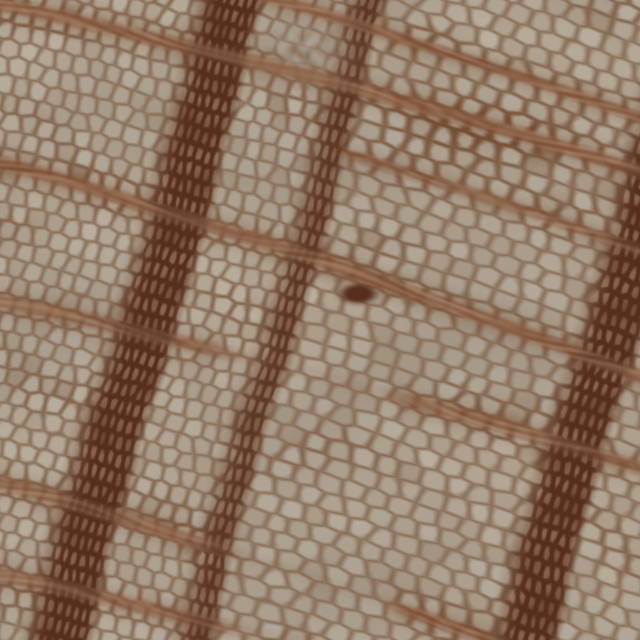
This texture is drawn by a three.js fragment shader. Its source:

```glsl
// Softwood cross-section: rows of pale cells, dark growth bands and slanting rays.
varying vec2 vUv;

const float PI = 3.14159;
const vec3 LUMEN_LIGHT = vec3(0.72, 0.68, 0.62);
const vec3 LUMEN_TAN = vec3(0.67, 0.61, 0.54);
const vec3 WALL_PALE = vec3(0.54, 0.44, 0.35);
const vec3 WALL_RUST = vec3(0.46, 0.30, 0.20);
const vec3 BAND_DARK = vec3(0.34, 0.18, 0.11);
const vec3 BAND_LUMEN = vec3(0.54, 0.40, 0.31);
const vec3 RAY_DARK = vec3(0.49, 0.31, 0.21);
const vec3 RAY_LIGHT = vec3(0.62, 0.46, 0.35);

float hash(vec2 p) {
  return fract(sin(dot(p, vec2(127.1, 311.7))) * 43758.5);
}

// Layered sines, 0 to 1
float waves(vec2 p) {
  return 0.5 + 0.25 * sin(p.x + 1.7 * sin(p.y))
             + 0.25 * sin(1.9 * p.y + 1.3 * sin(1.4 * p.x));
}

// Soft elliptical spot
float spot(vec2 p, vec2 center, vec2 radius) {
  vec2 d = (p - center) / radius;
  return exp(-dot(d, d));
}

// Staggered cellular noise with flat rows: x = depth inside the wall, y = cell id
vec2 cellular(vec2 q) {
  float nearest = 8.0, second = 8.0, id = 0.0;
  for (int j = -1; j <= 1; j++) {
    float row = floor(q.y) + float(j);
    float shift = 0.4 * mod(row, 2.0) + 0.4 * hash(vec2(row, 5.0));
    float column = floor(q.x - shift);
    for (int i = -1; i <= 1; i++) {
      vec2 cell = vec2(column + float(i), row);
      vec2 jitter = vec2(0.34, 0.22) * (vec2(hash(cell), hash(cell + 17.0)) - 0.5);
      vec2 offset = q - cell - vec2(shift + 0.5, 0.5) - jitter;
      float d = length(offset * vec2(0.85, 1.12));
      if (d < nearest) {
        second = nearest;
        nearest = d;
        id = hash(cell + 41.0);
      } else {
        second = min(second, d);
      }
    }
  }
  return vec2(min(second - nearest, 1.6 * (0.68 - nearest)), id);
}

// Growth band: gradual on the left, sharper on the right
float bandMask(float g, float center, float halfWidth) {
  float rise = smoothstep(-0.03, 0.025, g - center + halfWidth);
  return rise * (1.0 - smoothstep(-0.012, 0.012, g - center - halfWidth));
}

// Ray: x = core coverage, y = stained margin
vec2 rayMask(float dist, float halfWidth, float strength) {
  float d = abs(dist);
  float core = 1.0 - smoothstep(halfWidth * 0.3, halfWidth * 1.4, d);
  return strength * vec2(core, exp(-d * d / (4.0 * halfWidth * halfWidth)));
}

void main() {
  float x = vUv.x;
  float depth = 1.0 - vUv.y;
  float bend = 0.013 * sin(PI * x) + 0.001 * sin(17.0 * x);

  // Skewed axes: across the bands, and across the rays
  float g = x + 0.28 * depth + 0.005 * sin(9.0 * depth + 1.0) + 0.002 * sin(31.0 * depth);
  float r = depth - 0.3 * x + bend;

  // Bands squeeze the cell columns
  float band = 0.0;
  float column = 35.0 * g - 10.0 * max(g - 0.61, 0.0);
  for (int k = 0; k < 3; k++) {
    float i = float(k);
    float center = 0.371 + 0.0595 * i + 0.1525 * i * i;
    float halfWidth = 0.043 - 0.021 * mod(i, 2.0);
    band = max(band, bandMask(g, center, halfWidth) * (1.0 - 0.2 * mod(i, 2.0)));
    column += 38.0 * clamp(g - center + halfWidth, 0.0, 2.0 * halfWidth);
  }

  // Long rays, unevenly spaced, the lower ones broken in the middle
  vec2 ray = vec2(0.0);
  float gap = smoothstep(0.3, 0.4, x) * (1.0 - smoothstep(0.58, 0.66, x));
  for (int k = 0; k < 5; k++) {
    float i = float(k);
    float start = 0.0065 + 0.223 * i + 0.045 * sin(PI * i / 4.0)
                + 0.027 * (sin(PI * i * 0.75) - sin(PI * i * 0.5));
    float slope = 0.297 + 0.037 * (2.0 * mod(i, 2.0) - 1.0);
    float strength = 1.0 - step(1.5, i) * (0.15 + 0.75 * gap);
    ray = max(ray, rayMask(depth + bend - start - slope * x, 0.012, strength));
  }
  // Short rays from the upper middle to the right
  for (int k = 0; k < 2; k++) {
    float i = float(k);
    float strength = smoothstep(0.36, 0.43, x - 0.14 * i) * (0.95 - 0.2 * i);
    ray = max(ray, rayMask(r + 0.117 - 0.207 * i, 0.010, strength));
  }

  // Soft rounded cells with stained walls and a few filled lumens
  float stain = 0.3 * smoothstep(0.6, 1.0, waves(vec2(13.0 * g, 19.0 * r)));
  stain = clamp(stain + 0.75 * spot(vUv, vec2(0.74, 0.79), vec2(0.17, 0.07)) + 0.6 * ray.y, 0.0, 1.0);
  vec2 cell = cellular(vec2(column, 35.0 * r));
  float wall = 0.13 + 0.12 * stain + 0.22 * band;
  float open = smoothstep(wall - 0.2, wall + 0.28, cell.x);
  open *= 1.0 - (0.1 + 0.6 * stain) * step(0.92, cell.y);
  vec3 lumen = mix(LUMEN_TAN, LUMEN_LIGHT, fract(cell.y * 7.3));
  lumen *= 0.95 + 0.07 * waves(vec2(8.0 * x, 10.0 * depth));
  lumen = mix(lumen, BAND_LUMEN, band);
  vec3 wallColor = mix(mix(WALL_PALE, WALL_RUST, stain), BAND_DARK, band);
  vec3 color = mix(wallColor, lumen, open);

  // Patchy dark stain in the bands, rusty margin beside the rays
  float patchy = waves(vec2(45.0 * g, 38.0 * r));
  color = mix(color, BAND_DARK, 0.5 * band * patchy);
  color = mix(color, WALL_RUST, 0.3 * ray.y * (1.0 - band));

  // Torn grey patch and dark resin spot
  float torn = spot(vUv, vec2(0.475, 0.915), vec2(0.055, 0.04));
  vec3 shreds = mix(WALL_PALE, vec3(0.66, 0.63, 0.59), waves(vec2(130.0 * x, 110.0 * depth)));
  color = mix(color, shreds, 0.75 * torn);
  float resin = spot(vUv, vec2(0.56, 0.541), vec2(0.03, 0.016));
  color = mix(color, BAND_DARK, smoothstep(0.1, 0.8, resin));

  // Ray fibres run lengthwise
  float fibre = waves(vec2(18.0 * x + 70.0 * r, 260.0 * r + 3.0 * sin(14.0 * x)));
  vec3 rayColor = mix(RAY_DARK, RAY_LIGHT, fibre) * (1.0 - 0.15 * band);
  color = mix(color, rayColor, 0.85 * ray.x);

  gl_FragColor = vec4(color, 1.0);
}
```
